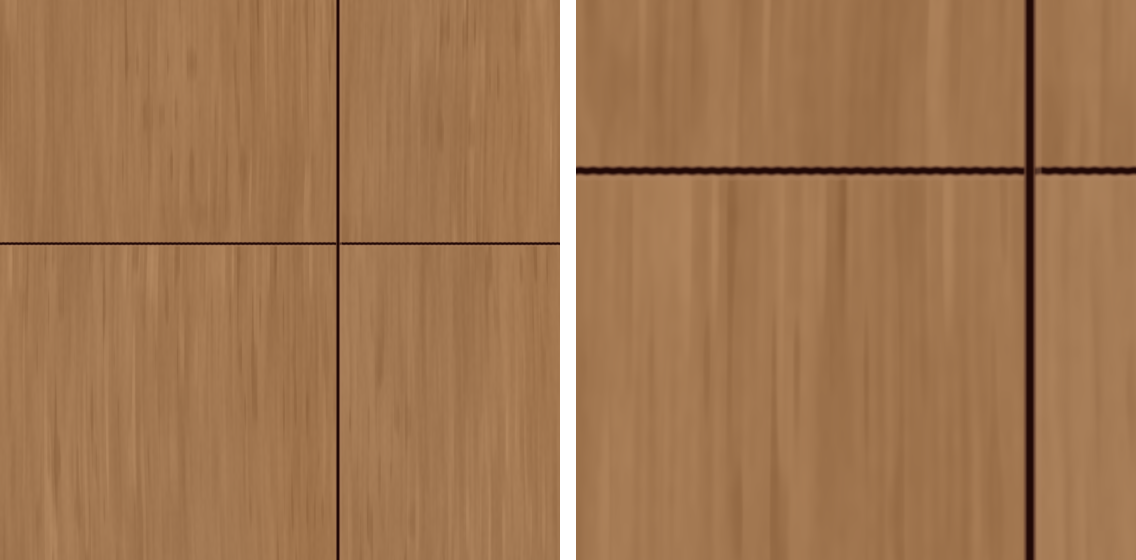
Left, the full canvas; right, a detail of the centre.
Write a WebGL 1 fragment shader that draws this texture.

```glsl
precision highp float;
// Flat oak veneer panels with fine vertical grain, parted by thin dark shadow gaps.

uniform vec2 u_resolution;

const vec2 SEAM = vec2(0.6035, 0.565);        // crossing of the gaps
const vec2 PANEL_SIZE = vec2(1.0);
const vec2 GAP_HALF_WIDTH = vec2(0.0025, 0.0020);
const vec3 OAK = vec3(0.632, 0.463, 0.311);
const vec3 GAP_CORE = vec3(0.13, 0.035, 0.025);
const vec3 GAP_EDGE = vec3(0.42, 0.27, 0.20);
const vec3 BEVEL_LIGHT = vec3(0.68, 0.51, 0.38);

float hash(vec2 p) {
  p = fract(p * vec2(0.1031, 0.1137));
  p += dot(p, p.yx + 33.33);
  return fract((p.x + p.y) * p.x * 17.0);
}

float noise(vec2 p) {
  vec2 cell = floor(p);
  vec2 f = fract(p);
  f = f * f * (3.0 - 2.0 * f);
  float low = mix(hash(cell), hash(cell + vec2(1.0, 0.0)), f.x);
  float high = mix(hash(cell + vec2(0.0, 1.0)), hash(cell + vec2(1.0)), f.x);
  return mix(low, high, f.y);
}

// Layers of stretched noise, from broad bands to hairline fibres, around zero
float woodGrain(vec2 p) {
  float sum = 0.0;
  float amplitude = 0.026;
  vec2 frequency = vec2(9.0, 0.9);
  for (int i = 0; i < 5; i++) {
    sum += amplitude * (noise(p * frequency + float(i) * 37.0) - 0.5);
    frequency *= vec2(2.25, 1.75);
    amplitude *= 1.06;
  }
  return sum;
}

// Thin broken streaks, 0 to 1, gathered in patches
float streaks(vec2 p, vec2 frequency) {
  float fibre = smoothstep(0.66, 0.95, noise(p * frequency));
  float patches = smoothstep(0.25, 0.75, noise(p * vec2(8.0, 2.2) + 51.0));
  return fibre * patches;
}

vec3 veneer(vec2 p, vec2 panel) {
  vec2 q = p + 3.0 + 5.3 * vec2(hash(panel + 11.0), hash(panel + 29.0));
  // Slow sideways drift bends the fibres slightly
  q.x += 0.014 * (noise(q * vec2(3.0, 2.2)) - 0.5);
  q.x += 0.003 * (noise(q * vec2(14.0, 7.0)) - 0.5);
  float tone = woodGrain(q);
  tone -= 0.045 * streaks(q, vec2(150.0, 11.0));
  tone += 0.040 * streaks(q + 7.0, vec2(125.0, 6.0));
  tone += 0.012 * (noise(q * vec2(230.0, 90.0)) - 0.5);
  tone += 0.012 * (hash(panel + 43.0) - 0.5) + 0.002;
  float warmth = noise(q * vec2(5.0, 1.6) + 83.0) - 0.5;
  return OAK + tone * vec3(1.0, 0.98, 0.90) + warmth * vec3(0.006, -0.004, -0.014);
}

float band(float d, float halfWidth, float blur) {
  return 1.0 - smoothstep(halfWidth - blur, halfWidth + blur, abs(d));
}

// A gap with a soft brown edge and a faint lit bevel on one side
vec3 drawGap(vec3 color, float d, float halfWidth, float bevel, float pixel) {
  float blur = max(0.0009, 0.7 * pixel);
  float lit = band(d - bevel * 2.1 * halfWidth, 0.7 * halfWidth, blur);
  color = mix(color, BEVEL_LIGHT, 0.4 * lit);
  color = mix(color, GAP_EDGE, 0.85 * band(d, halfWidth * 1.4, blur));
  return mix(color, GAP_CORE, band(d, halfWidth * 0.85, blur));
}

void main() {
  vec2 uv = gl_FragCoord.xy / u_resolution;
  vec2 pixel = 1.0 / u_resolution;

  // Panel index and signed distance to the nearest gap on each axis
  vec2 grid = (uv - SEAM) / PANEL_SIZE;
  vec2 panel = floor(grid);
  vec2 toGap = (fract(grid + 0.5) - 0.5) * PANEL_SIZE;

  vec3 color = veneer(uv, panel + 2.0);

  // Horizontal gap has a finely beaded edge, the upright one is clean
  float bead = 0.00022 * sin(uv.x * 800.0);
  color = drawGap(color, toGap.y + bead, GAP_HALF_WIDTH.y, -1.0, pixel.y);
  color = drawGap(color, toGap.x, GAP_HALF_WIDTH.x, 1.0, pixel.x);

  gl_FragColor = vec4(color, 1.0);
}
```
